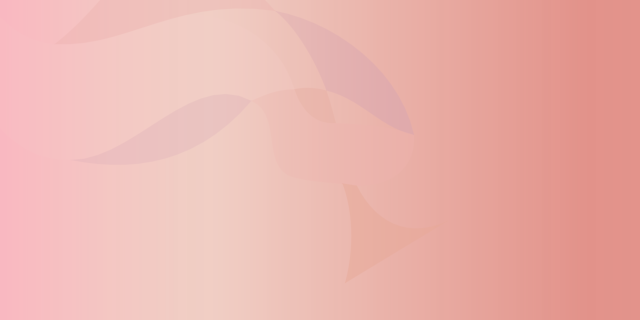
Reproduce this background procedurally as a Shadertoy shader.

```glsl
const int CURVE_STEPS = 14;

// Corners shared by neighbouring shapes, canvas is 2 wide and 1 high
const vec2 WAVE_LOW = vec2(0.17, 0.862);
const vec2 CREST = vec2(0.86, 0.966);
const vec2 FIN_TIP = vec2(1.294, 0.578);
const vec2 FOLD = vec2(0.786, 0.685);
const vec2 LOWER_DIP = vec2(0.221, 0.5);
const vec2 LEAF_LEFT = vec2(0.92, 0.721);
const vec2 LEAF_TOP = vec2(1.02, 0.717);
const vec2 LEAF_TIP = vec2(1.05, 0.615);

float hash(float n) {
    return fract(sin(n * 127.1) * 43758.5453);
}

// A path holds the squared distance to its outline and an inside sign
vec2 emptyPath() {
    return vec2(1e3, 1.0);
}

void addLine(vec2 p, vec2 a, vec2 b, inout vec2 path) {
    vec2 edge = b - a, toP = p - a;
    vec2 offset = toP - edge * clamp(dot(toP, edge) / max(dot(edge, edge), 1e-9), 0.0, 1.0);
    path.x = min(path.x, dot(offset, offset));
    bool crosses = (a.y > p.y) != (b.y > p.y);
    if (crosses && p.x < a.x + edge.x * toP.y / edge.y) path.y = -path.y;
}

vec2 bezier(vec2 a, vec2 b, vec2 c, vec2 d, float t) {
    float s = 1.0 - t;
    return s * s * s * a + 3.0 * s * s * t * b + 3.0 * s * t * t * c + t * t * t * d;
}

void addCurve(vec2 p, vec2 a, vec2 b, vec2 c, vec2 d, inout vec2 path) {
    vec2 previous = a;
    for (int i = 1; i <= CURVE_STEPS; i++) {
        vec2 next = i == CURVE_STEPS ? d : bezier(a, b, c, d, float(i) / float(CURVE_STEPS));
        addLine(p, previous, next, path);
        previous = next;
    }
}

vec3 paint(vec3 below, vec3 tint, float opacity, vec2 path, float pixel) {
    float cover = smoothstep(-pixel, pixel, -sqrt(path.x) * path.y);
    return mix(below, tint, opacity * cover);
}

vec3 backdrop(float x) {
    const vec3 rose = vec3(0.98, 0.722, 0.757);
    const vec3 blush = vec3(0.955, 0.78, 0.762);
    const vec3 cream = vec3(0.942, 0.806, 0.768);
    const vec3 coral = vec3(0.887, 0.575, 0.543);
    vec3 color = mix(rose, blush, clamp(x / 0.35, 0.0, 1.0));
    color = mix(color, cream, clamp((x - 0.35) / 0.25, 0.0, 1.0));
    color = mix(color, coral, clamp((x - 0.68) / 1.14, 0.0, 1.0));
    return color + (hash(floor(x * 36.0)) - 0.5) * 0.004;
}

void mainImage(out vec4 fragColor, in vec2 fragCoord) {
    vec2 p = fragCoord / iResolution.xy * vec2(2.0, 1.0);
    float pixel = 0.8 / iResolution.y;
    vec3 color = backdrop(p.x);

    // Pale ribbon, fading to the left
    vec2 ribbon = emptyPath();
    addCurve(p, vec2(-0.02, 0.97), vec2(0.04, 0.9), vec2(0.1, 0.868), WAVE_LOW, ribbon);
    addCurve(p, WAVE_LOW, vec2(0.35, 0.85), vec2(0.45, 0.94), vec2(0.6, 0.955), ribbon);
    addCurve(p, vec2(0.6, 0.955), vec2(0.75, 0.95), vec2(0.88, 0.86), LEAF_LEFT, ribbon);
    addCurve(p, LEAF_LEFT, vec2(0.86, 0.72), vec2(0.82, 0.7), FOLD, ribbon);
    addCurve(p, FOLD, vec2(0.6, 0.785), vec2(0.42, 0.5), LOWER_DIP, ribbon);
    addCurve(p, LOWER_DIP, vec2(0.13, 0.5), vec2(0.06, 0.53), vec2(-0.02, 0.62), ribbon);
    addLine(p, vec2(-0.02, 0.62), vec2(-0.02, 0.97), ribbon);
    float ribbonFade = mix(0.1, 0.25, smoothstep(0.0, 0.7, p.x));
    color = paint(color, vec3(0.957, 0.805, 0.785), ribbonFade, ribbon, pixel);

    // Pink veil above the ribbon
    vec2 veil = emptyPath();
    addCurve(p, WAVE_LOW, vec2(0.22, 0.9), vec2(0.27, 0.95), vec2(0.33, 1.02), veil);
    addLine(p, vec2(0.33, 1.02), vec2(0.81, 1.02), veil);
    addLine(p, vec2(0.81, 1.02), CREST, veil);
    addCurve(p, CREST, vec2(0.55, 1.01), vec2(0.4, 0.85), WAVE_LOW, veil);
    color = paint(color, vec3(0.92, 0.69, 0.68), 0.36, veil, pixel);

    // Lavender crescent under the ribbon
    vec2 crescent = emptyPath();
    addCurve(p, LOWER_DIP, vec2(0.42, 0.5), vec2(0.6, 0.785), FOLD, crescent);
    addCurve(p, FOLD, vec2(0.62, 0.49), vec2(0.42, 0.46), LOWER_DIP, crescent);
    color = paint(color, vec3(0.87, 0.69, 0.73), 0.34, crescent, pixel);

    // Lavender fin, denser toward its tip
    vec2 fin = emptyPath();
    addCurve(p, CREST, vec2(1.05, 0.93), vec2(1.25, 0.78), FIN_TIP, fin);
    addCurve(p, FIN_TIP, vec2(1.19, 0.6), vec2(1.13, 0.69), LEAF_TOP, fin);
    addCurve(p, LEAF_TOP, vec2(0.99, 0.8), vec2(0.93, 0.91), CREST, fin);
    float finFade = mix(0.32, 0.56, smoothstep(CREST.x, FIN_TIP.x, p.x));
    color = paint(color, vec3(0.85, 0.65, 0.69), finFade, fin, pixel);

    // Small amber leaf
    vec2 leaf = emptyPath();
    addCurve(p, LEAF_LEFT, vec2(0.95, 0.729), vec2(0.99, 0.726), LEAF_TOP, leaf);
    addCurve(p, LEAF_TOP, vec2(1.03, 0.69), vec2(1.04, 0.65), LEAF_TIP, leaf);
    addCurve(p, LEAF_TIP, vec2(0.98, 0.61), vec2(0.94, 0.66), LEAF_LEFT, leaf);
    color = paint(color, vec3(0.905, 0.68, 0.635), 0.45, leaf, pixel);

    // Rosy body, faint on its left side
    vec2 body = emptyPath();
    addCurve(p, FOLD, vec2(0.88, 0.64), vec2(0.82, 0.5), vec2(0.898, 0.453), body);
    addCurve(p, vec2(0.898, 0.453), vec2(0.95, 0.43), vec2(1.05, 0.43), vec2(1.12, 0.419), body);
    addCurve(p, vec2(1.12, 0.419), vec2(1.25, 0.42), vec2(1.3, 0.5), FIN_TIP, body);
    addCurve(p, FIN_TIP, vec2(1.21, 0.61), vec2(1.13, 0.61), LEAF_TIP, body);
    addCurve(p, LEAF_TIP, vec2(0.98, 0.61), vec2(0.94, 0.66), LEAF_LEFT, body);
    addCurve(p, LEAF_LEFT, vec2(0.86, 0.72), vec2(0.82, 0.7), FOLD, body);
    float bodyFade = mix(0.2, 0.42, smoothstep(0.8, 1.15, p.x));
    color = paint(color, vec3(0.93, 0.7, 0.68), bodyFade, body, pixel);

    // Amber sail
    vec2 sail = emptyPath();
    addCurve(p, vec2(1.07, 0.427), vec2(1.1, 0.35), vec2(1.11, 0.23), vec2(1.078, 0.115), sail);
    addLine(p, vec2(1.078, 0.115), vec2(1.4, 0.31), sail);
    addCurve(p, vec2(1.4, 0.31), vec2(1.27, 0.25), vec2(1.17, 0.31), vec2(1.115, 0.42), sail);
    addLine(p, vec2(1.115, 0.42), vec2(1.07, 0.427), sail);
    color = paint(color, vec3(0.905, 0.66, 0.59), 0.48, sail, pixel);

    fragColor = vec4(color, 1.0);
}
```
